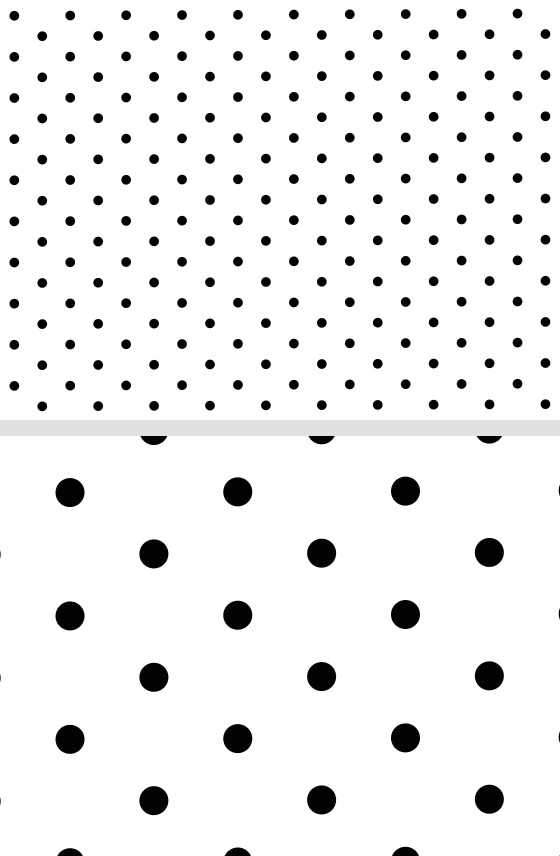
Top, the full canvas; bottom, a detail of the centre.
Reproduce this pattern procedurally as a Shadertoy shader.

```glsl
// Signed distance to the nearest dot of a staggered lattice, in canvas heights
float dotLattice(vec2 p, vec2 pitch, float radius) {
    float column = round(p.x / pitch.x);
    // Odd columns drop by half a row
    p.y += 0.5 * pitch.y * mod(column, 2.0);
    vec2 fromCenter = vec2(p.x - column * pitch.x,
                           p.y - round(p.y / pitch.y) * pitch.y);
    return length(fromCenter) - radius;
}

void mainImage(out vec4 fragColor, in vec2 fragCoord) {
    // Place the first dot near the lower left corner
    vec2 p = fragCoord / iResolution.y - vec2(0.0341, 0.0812);

    // Rows climb slightly to the right while columns stay upright
    p.y -= 0.0043 * p.x;

    float dist = dotLattice(p, vec2(0.06656, 0.09792), 0.0115);

    // Edge smoothing about one pixel wide
    float ink = clamp(0.5 - dist * iResolution.y, 0.0, 1.0);
    vec3 paper = vec3(1.0);
    vec3 black = vec3(0.01);
    fragColor = vec4(mix(paper, black, ink), 1.0);
}
```
